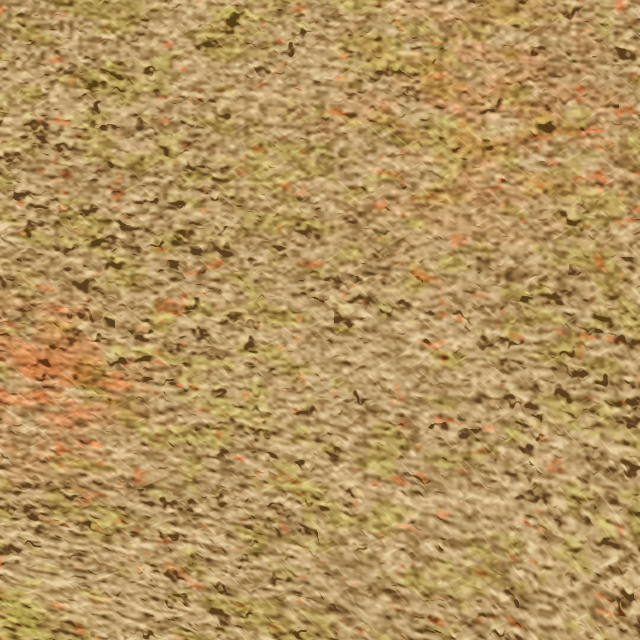
Write a three.js fragment shader that draws this texture.

```glsl
// Dry straw-coloured grassland with wind-laid blades, shaded tufts and rusty soil.
varying vec2 vUv;

#define SHADOW vec3(0.36, 0.25, 0.12)
#define EARTH  vec3(0.60, 0.47, 0.28)
#define STRAW  vec3(0.735, 0.615, 0.425)
#define PALE   vec3(0.91, 0.81, 0.63)
#define OLIVE  vec3(0.93, 0.98, 0.70)
#define RUST   vec3(1.08, 0.80, 0.68)
#define TILT 0.25
#define CONTRAST 1.0
#define TUFT_DEPTH 0.50

float hash(vec2 p) {
  vec3 q = fract(p.xyx * 0.1031);
  q += dot(q, q.yzx + 33.33);
  return fract((q.x + q.y) * q.z);
}

float noise(vec2 p) {
  vec2 i = floor(p), f = fract(p);
  f = f * f * (3.0 - 2.0 * f);
  float low = mix(hash(i), hash(i + vec2(1.0, 0.0)), f.x);
  float high = mix(hash(i + vec2(0.0, 1.0)), hash(i + 1.0), f.x);
  return mix(low, high, f.y);
}

float layers(vec2 p) {
  float sum = 0.0, weight = 0.5;
  for (int i = 0; i < 4; i++) {
    sum += weight * noise(p);
    p = p * 2.03 + 17.3;
    weight *= 0.5;
  }
  return sum / 0.9375;
}

vec2 turn(vec2 p, float angle) {
  float c = cos(angle), s = sin(angle);
  return vec2(c * p.x + s * p.y, c * p.y - s * p.x);
}

// Cellular tufts: x is the shaded foot, y the sunlit crown above it.
vec2 tufts(vec2 p, float density) {
  vec2 cell = floor(p), result = vec2(0.0);
  for (int y = -1; y <= 1; y++) {
    for (int x = -1; x <= 1; x++) {
      vec2 id = cell + vec2(float(x), float(y));
      float present = step(hash(id + 7.0), density);
      vec2 centre = id + 0.15 + 0.7 * vec2(hash(id + 31.0), hash(id + 59.0));
      float size = mix(0.22, 0.55, hash(id + 83.0));
      vec2 d = turn(p - centre, 0.8 * (hash(id + 97.0) - 0.5)) / size;
      float foot = 1.0 - smoothstep(0.25, 1.0, length(d * vec2(0.75, 1.3)));
      float crown = 1.0 - smoothstep(0.2, 1.2, length(d - vec2(-0.2, 0.95)));
      result = max(result, present * vec2(foot, crown));
    }
  }
  return result;
}

// Straw tone: upright grain far away, longer lying blades close by.
float bladeTone(vec2 g, float nearness) {
  float grain = noise(g * vec2(135.0, 185.0)) - 0.5;
  vec2 lying = g * vec2(48.0, 165.0);
  float blades = noise(lying + vec2(0.0, 1.5 * noise(g * 40.0))) - 0.5;
  vec2 lit = g * vec2(75.0, 125.0) + 41.0;
  float relief = noise(lit) - noise(lit + vec2(-0.25, 0.6));
  float left = noise(turn(g, 0.6) * vec2(60.0, 190.0) + 11.0);
  float right = noise(turn(g, -0.65) * vec2(60.0, 190.0) + 71.0);
  float stems = smoothstep(0.68, 0.95, max(left, right)) - 0.18;
  return mix(0.50, 0.34, nearness) * grain + mix(0.28, 0.60, nearness) * blades
       + 0.38 * relief + 0.20 * stems;
}

vec3 ramp(float t) {
  vec3 c = mix(SHADOW, EARTH, smoothstep(0.0, 0.36, t));
  c = mix(c, STRAW, clamp((t - 0.34) / 0.22, 0.0, 1.0));
  return mix(c, PALE, clamp((t - 0.56) / 0.44, 0.0, 1.0));
}

void main() {
  // Slope of the ground, steepening toward the lower edge
  float nearness = 1.0 - vUv.y;
  vec2 g = vUv;
  g.y += TILT * nearness * nearness * (vUv.x - 0.5) + 0.07 * vUv.x;

  // Tufts with ragged outlines, in clumps
  vec2 ragged = vec2(noise(g * 95.0), noise(g * 110.0 + 23.0)) - 0.5;
  float clumps = smoothstep(0.36, 0.68, layers(g * vec2(5.0, 7.0) + 3.0));
  float middle = smoothstep(0.0, 0.35, vUv.y) * smoothstep(0.85, 0.5, vUv.y);
  vec2 large = tufts((g + 0.018 * ragged) * vec2(24.0, 34.0),
                     0.04 + clumps * (0.18 + 0.22 * middle));
  vec2 small = tufts((g + 0.009 * ragged) * vec2(50.0, 80.0),
                     0.12 + 0.25 * clumps);

  // Light and shade
  float broad = layers(g * vec2(6.0, 11.0) + 19.0) - 0.5;
  float tone = 0.565 + CONTRAST * bladeTone(g, nearness) + 0.16 * broad;
  tone += 0.14 * large.y + 0.07 * small.y;
  tone -= TUFT_DEPTH * large.x * (0.6 + 0.8 * noise(g * 120.0 + 5.0));
  tone -= 0.30 * small.x;
  vec3 color = ramp(tone);

  // Living green in tufts, patches and the lower left corner
  float green = smoothstep(0.50, 0.72, layers(g * vec2(20.0, 34.0) + 47.0));
  green = 0.65 * green + 0.45 * large.y * noise(g * 30.0);
  green += 0.7 * smoothstep(0.17, 0.02, length(vUv * vec2(0.9, 1.6)));
  color *= mix(vec3(1.0), OLIVE, clamp(green, 0.0, 1.0));

  // Bare rusty earth in patches and flecks
  vec2 patchLeft = (vUv - vec2(0.05, 0.40)) * vec2(7.0, 9.0);
  vec2 patchTop = (vUv - vec2(0.77, 0.83)) * vec2(4.0, 5.0);
  float bare = exp(-dot(patchLeft, patchLeft)) + 0.45 * exp(-dot(patchTop, patchTop));
  float flecks = smoothstep(0.67, 0.82, layers(g * vec2(32.0, 58.0) + 91.0));
  float rust = bare * smoothstep(0.3, 0.7, layers(g * vec2(22.0, 36.0))) + 0.8 * flecks;
  color *= mix(vec3(1.0), RUST, clamp(rust, 0.0, 1.0));

  gl_FragColor = vec4(color, 1.0);
}
```
